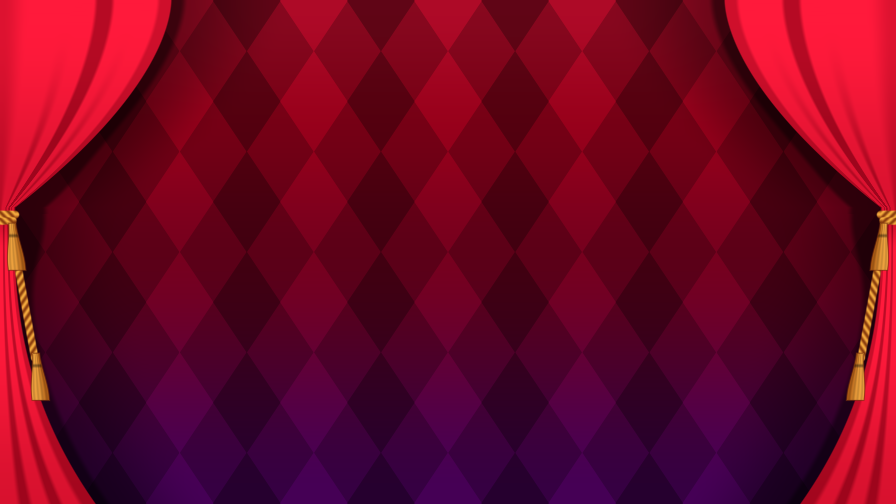
Reproduce this background procedurally as a WebGL 1 fragment shader.

```glsl
precision highp float;
// Stage backdrop: a harlequin diamond wall between two tied red curtains with gold tassels.
uniform vec2 u_resolution;

// Staircase with softened risers at the integers.
float softFloor(float v, float w) {
  float n = floor(v + 0.5);
  return n - 1.0 + smoothstep(-w, w, v - n);
}

// One inside a shape of signed distance d, zero outside.
float fill(float d, float px) {
  return 1.0 - smoothstep(-px, px, d);
}

// Inner edge of the curtain, measured from the side; y runs down from the top.
float curtainEdge(float y) {
  float upper = 0.34 - 0.31 * pow(clamp(y / 0.412, 0.0, 1.0), 1.7);
  float lower = 0.028 + 0.162 * pow(max(y - 0.428, 0.0) / 0.572, 2.5);
  return y < 0.425 ? upper : lower;
}

// Soft band between two positions.
float band(float q, float a, float b, float soft) {
  return smoothstep(a - soft, a + soft, q) * (1.0 - smoothstep(b - soft, b + soft, q));
}

vec3 wall(vec2 p, float px) {
  // Diagonal cells: dark and light columns separated by middle tones.
  vec2 g = vec2(p.x / 0.1331, (p.y - 0.5) / 0.1992);
  float w = 7.0 * px;
  float cell = softFloor(g.x + g.y, w) + softFloor(g.x - g.y, w) + 1.0;
  float tone = cos(1.5708 * cell);
  vec3 red = mix(vec3(0.53, 0.03, 0.12), vec3(0.46, 0.0, 0.08), smoothstep(0.0, 0.28, p.y));
  vec3 base = mix(red, vec3(0.36, 0.0, 0.09), smoothstep(0.22, 0.52, p.y));
  base = mix(base, vec3(0.21, 0.0, 0.26), smoothstep(0.48, 1.0, p.y));
  return base * (1.0 + 0.29 * tone);
}

vec3 cloth(float q, float y) {
  vec3 bright = vec3(1.0, 0.10, 0.23);
  vec3 deep = vec3(0.62, 0.02, 0.11);
  float shade;
  if (y < 0.425) {
    // Upper folds gather towards the tie.
    float low = smoothstep(0.05, 0.42, y);
    shade = 0.75 * band(q, 0.56, 0.66, 0.015);
    shade += 0.35 * (1.0 - smoothstep(0.02, 0.17, q));
    shade += 0.5 * smoothstep(0.91, 0.94, q);
    shade += low * (0.6 * band(q, 0.36, 0.43, 0.03) + 0.5 * band(q, 0.74, 0.80, 0.03));
    shade += 0.38 * low;
  } else {
    // Lower folds fan out below the tie.
    shade = 0.65 * band(q, 0.20, 0.32, 0.04) + 0.7 * band(q, 0.52, 0.64, 0.04);
    shade += 0.55 * smoothstep(0.80, 0.88, q) + 0.4 * smoothstep(0.65, 1.0, y);
    shade += 0.5 * (1.0 - smoothstep(0.43, 0.50, y));
  }
  return mix(bright, deep, clamp(shade, 0.0, 1.0));
}

// Paints a flared tassel hanging from its top point.
vec3 tassel(vec3 under, vec2 p, vec2 top, float px) {
  vec2 d = p - top;
  float t = d.y / 0.095;
  d.x -= 0.010 * t;
  float halfWidth = mix(0.008, 0.018, smoothstep(0.0, 0.9, t));
  float shape = max(abs(d.x) - halfWidth, abs(d.y - 0.0475) - 0.0475);
  float side = d.x / halfWidth;
  vec3 gold = mix(vec3(0.93, 0.63, 0.24), vec3(0.66, 0.34, 0.07), smoothstep(-0.3, 1.0, side));
  gold *= 0.93 + 0.07 * cos(side * 14.0);
  gold *= 1.0 - 0.4 * band(t, 0.24, 0.30, 0.03);
  gold = mix(gold, vec3(0.48, 0.20, 0.05), smoothstep(-0.003, 0.0, shape));
  return mix(under, gold, fill(shape, px));
}

// Paints a twisted cord between two points.
vec3 cord(vec3 under, vec2 p, vec2 a, vec2 b, float radius, float px) {
  vec2 ab = b - a;
  float h = clamp(dot(p - a, ab) / dot(ab, ab), 0.0, 1.0);
  vec2 d = p - a - ab * h;
  float across = dot(d, normalize(vec2(ab.y, -ab.x)));
  float twist = 0.5 + 0.5 * cos(6.2832 * (h * length(ab) + across) / 0.017);
  vec3 gold = mix(vec3(0.55, 0.25, 0.06), vec3(0.95, 0.66, 0.24), twist);
  return mix(under, gold, fill(length(d) - radius, px));
}

void main() {
  float px = 1.0 / u_resolution.y;
  vec2 p = gl_FragCoord.xy * px;
  p.y = 1.0 - p.y;
  float middle = 0.5 * u_resolution.x * px;
  p.x -= middle;
  vec3 color = wall(p, px);

  // Both sides share one mirrored curtain.
  vec2 c = vec2(middle - abs(p.x), p.y);
  float edge = curtainEdge(c.y);
  float gap = c.x - edge;

  // Cast shadow, widest beside the tie, and a wide falloff.
  float tie = (c.y - 0.43) / 0.11;
  float reach = 0.030 + 0.035 * exp(-tie * tie);
  color *= mix(0.55, 1.0, smoothstep(reach - 0.012, reach + 0.004, gap));
  color *= mix(0.62, 1.0, smoothstep(0.0, 0.24, gap));

  color = mix(color, cloth(c.x / edge, c.y), fill(gap, px));

  // Gold tie, hanging cord and tassels.
  color = cord(color, c, vec2(-0.02, 0.426), vec2(0.030, 0.426), 0.008, px);
  color = cord(color, c, vec2(-0.02, 0.440), vec2(0.026, 0.438), 0.007, px);
  color = cord(color, c, vec2(0.034, 0.52), vec2(0.069, 0.71), 0.0075, px);
  color = tassel(color, c, vec2(0.024, 0.442), px);
  color = tassel(color, c, vec2(0.071, 0.700), px);
  gl_FragColor = vec4(color, 1.0);
}
```
